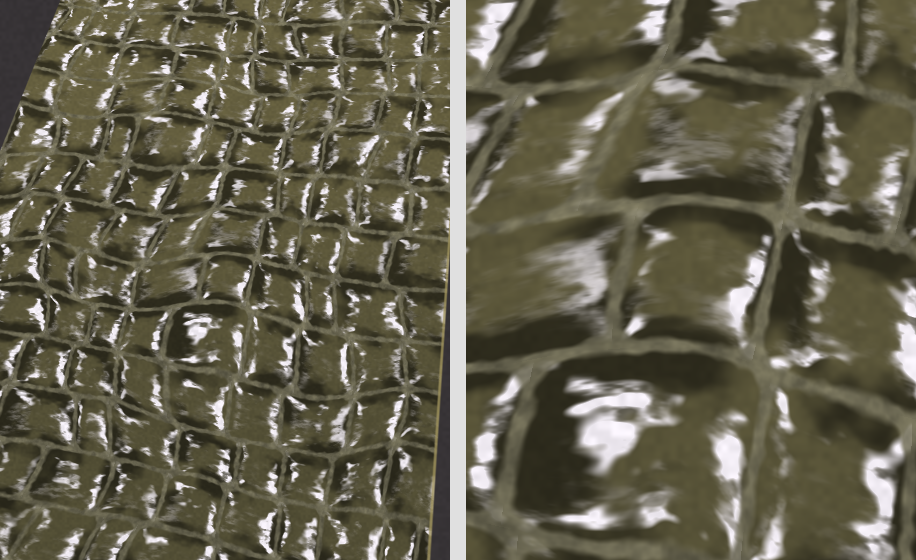
Left, the full canvas; right, a detail of the centre.
This texture is drawn by a WebGL 2 fragment shader. Its source:

```glsl
#version 300 es
precision highp float;
// Glossy olive reptile-embossed leather lying on a dark table, seen at a slant.
// A perspective grid is warped by noise and cut into rows of uneven rounded scales;
// the slope of each domed scale decides where it reflects light or goes dark.

uniform vec2 u_resolution;
out vec4 fragColor;

const float COLUMNS = 10.0;
const vec3 TABLE = vec3(0.215, 0.20, 0.21);
const vec3 OLIVE_FAR = vec3(0.405, 0.38, 0.25);
const vec3 OLIVE_NEAR = vec3(0.32, 0.305, 0.205);
const vec3 SEAM = vec3(0.47, 0.455, 0.365);
const vec3 SHEEN = vec3(0.66, 0.64, 0.62);
const vec3 GLOSS = vec3(0.95, 0.93, 0.96);
const vec3 CUT_EDGE = vec3(0.62, 0.57, 0.36);

float hash(vec2 p) {
    vec3 q = fract(p.xyx * vec3(0.1031, 0.1030, 0.0973));
    q += dot(q, q.yzx + 33.33);
    return fract((q.x + q.y) * q.z);
}

float noise(vec2 p) {
    vec2 i = floor(p), f = fract(p);
    f = f * f * (3.0 - 2.0 * f);
    return mix(mix(hash(i), hash(i + vec2(1, 0)), f.x),
               mix(hash(i + vec2(0, 1)), hash(i + vec2(1, 1)), f.x), f.y);
}

vec2 noise2(vec2 p) {
    return vec2(noise(p), noise(p + vec2(37.2, 91.7))) - 0.5;
}

float fbm(vec2 p) {
    float sum = 0.0, amp = 0.5;
    for (int i = 0; i < 3; i++) {
        sum += amp * noise(p);
        p = p * 2.1 + 11.3;
        amp *= 0.5;
    }
    return sum / 0.875;
}

// Position across the sheet: 0 on its left edge, 1 on its right edge
float across(vec2 p) {
    return (p.x - 0.108 + 0.4 * p.y) / (0.724 + 0.336 * p.y);
}

// Row coordinate: rows tilt to the right and grow toward the viewer
float along(vec2 p) {
    float y = p.y - p.x * (0.09 + 0.13 * p.y) + 0.04 * p.x * p.x;
    return log(1.0 + 1.03 * y) / 0.06;
}

float sideWall(float k, float row) {
    return k + 0.5 * (hash(vec2(k + 20.0, row + 50.0)) - 0.5);
}

// Finds the scale at q: local position in -1..1, half width and id
void findScale(vec2 q, out vec2 local, out float halfWidth, out vec2 id) {
    float row = floor(q.y), k = floor(q.x);
    if (q.x < sideWall(k, row)) k -= 1.0;
    else if (q.x > sideWall(k + 1.0, row)) k += 1.0;
    float left = sideWall(k, row), right = sideWall(k + 1.0, row);
    halfWidth = 0.5 * (right - left);
    local = vec2((q.x - left) / halfWidth - 1.0, 2.0 * fract(q.y) - 1.0);
    id = vec2(k + 20.0, row + 50.0);
}

float roundBox(vec2 p, vec2 halfSize, float radius) {
    vec2 d = abs(p) - halfSize + radius;
    return length(max(d, 0.0)) + min(max(d.x, d.y), 0.0) - radius;
}

// Reflection of a soft lamp, seen where the slope is near its centre
float lamp(vec2 slope, vec2 centre, vec2 size) {
    return 1.0 - smoothstep(0.25, 1.0, length((slope - centre) / size));
}

vec3 leather(vec2 p, vec2 q) {
    vec2 local, id;
    float halfWidth;
    findScale(q, local, halfWidth, id);
    float depth = -roundBox(local * vec2(halfWidth, 0.5), vec2(halfWidth, 0.5), 0.2);

    // Slope of a soft dome, tilted per scale and wrinkled
    vec2 size = abs(local);
    vec2 slope = 3.2 * local * size * (1.0 - size.yx * size.yx * size.yx);
    vec2 tilt = vec2(hash(id), hash(id + 7.7)) - 0.5;
    vec2 bent = slope + 0.9 * tilt + 0.9 * noise2(q * 4.0) + 0.7 * noise2(q * vec2(9.0, 16.0));

    // Body colour with dark flanks
    vec3 col = mix(OLIVE_FAR, OLIVE_NEAR, smoothstep(0.0, 0.9, p.y));
    float steep = smoothstep(0.4, 1.7, length(bent));
    col *= 1.0 - 0.5 * steep * smoothstep(0.3, 0.6, fbm(q * 1.7 + 5.0));

    // Pale sheen in fine streaks around the lamps
    float streaks = fbm(q * vec2(8.0, 19.0));
    float sheen = lamp(bent, vec2(1.3, 0.6), vec2(1.5)) + 0.8 * lamp(bent, vec2(-1.2, 0.6), vec2(1.1));
    col = mix(col, SHEEN, min(sheen, 1.0) * smoothstep(0.25, 0.85, streaks) * 0.75);

    // Broken glossy reflections, stronger in some places than others
    float ripple = smoothstep(0.25, 0.58, fbm(q * vec2(6.0, 14.0) + 3.0));
    float gloss = lamp(bent, vec2(1.35, 0.2), vec2(0.95, 1.25)) * mix(0.55, 1.5, hash(id + 3.1));
    gloss += 0.9 * lamp(bent, vec2(-1.0, -0.8), vec2(0.7, 0.75));
    gloss += 0.8 * lamp(bent, vec2(-0.9, 1.0), vec2(0.65)) * step(0.4, hash(id + 9.4));
    gloss *= mix(0.6, 1.5, noise(p * 5.0 + 2.0));
    col = mix(col, GLOSS, clamp(gloss * mix(0.2, 1.15, ripple), 0.0, 1.0));

    // Matte seams between the scales
    float seam = 1.0 - smoothstep(0.015, 0.065, depth + 0.035 * (noise(q * 14.0) - 0.5));
    vec3 seamCol = SEAM * mix(0.68, 1.22, fbm(q * 10.0)) * mix(1.05, 0.92, p.y);
    col = mix(col, seamCol, 0.88 * seam);
    return col * (0.95 + 0.1 * noise(p * 230.0));
}

void main() {
    // Height units, measured downward from the top
    vec2 p = vec2(gl_FragCoord.x, u_resolution.y - gl_FragCoord.y) / u_resolution.y;
    float u = across(p);
    vec2 q = vec2(u * COLUMNS, along(p));
    q += 0.7 * noise2(q * 0.5 + 4.0) + 0.09 * noise2(q * 1.7);

    vec3 table = TABLE * (0.95 + 0.1 * noise(p * 150.0));
    vec3 sheet = mix(leather(p, q), CUT_EDGE, 0.8 * smoothstep(0.993, 0.997, u));
    float inside = smoothstep(-0.002, 0.002, u) * (1.0 - smoothstep(0.998, 1.002, u));
    fragColor = vec4(mix(table, sheet, inside), 1.0);
}
```
